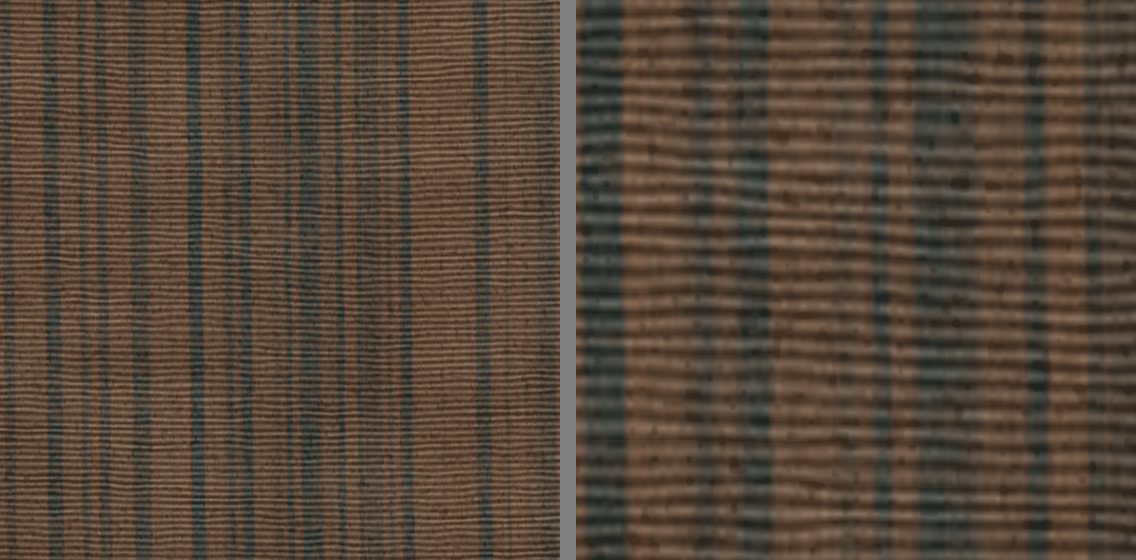
Left, the full canvas; right, a detail of the centre.
Write a WebGL 2 fragment shader that draws this texture.

```glsl
#version 300 es
precision highp float;
// Ribbed woven cloth: uneven dark upright stripes on brown, crossed by fine wavy ribs.
uniform vec2 u_resolution;
out vec4 fragColor;

float hash(vec2 p) {
  return fract(sin(dot(p, vec2(127.1, 311.7))) * 43758.545);
}

float noise(vec2 p) {
  vec2 i = floor(p), f = fract(p);
  f = f * f * (3.0 - 2.0 * f);
  return mix(mix(hash(i), hash(i + vec2(1, 0)), f.x),
             mix(hash(i + vec2(0, 1)), hash(i + vec2(1, 1)), f.x), f.y);
}

// Soft-edged band of half width w around c
float band(float x, float c, float w) {
  return 1.0 - smoothstep(w - 0.004, w + 0.004, abs(x - c));
}

// Darkness of the warp: broad stripes, then thin irregular threads
float warpStripes(float x) {
  // centre, half width, strength
  vec3 broad[12] = vec3[12](
    vec3(0.014, 0.010, 0.65), vec3(0.094, 0.014, 0.85), vec3(0.180, 0.007, 0.50),
    vec3(0.250, 0.016, 0.80), vec3(0.350, 0.013, 1.00), vec3(0.440, 0.010, 0.95),
    vec3(0.545, 0.010, 0.95), vec3(0.607, 0.007, 0.90), vec3(0.664, 0.016, 0.65),
    vec3(0.725, 0.009, 0.90), vec3(0.865, 0.010, 0.85), vec3(0.968, 0.008, 0.60));
  float dark = 0.0;
  for (int i = 0; i < 12; i++)
    dark = max(dark, broad[i].z * band(x, broad[i].x, broad[i].y));
  float threads = smoothstep(0.48, 0.85, noise(vec2(x * 95.0, 3.5)));
  float tone = 0.25 * noise(vec2(x * 24.0, 8.5));
  return max(dark, 0.68 * threads + tone);
}

void main() {
  vec2 uv = gl_FragCoord.xy / u_resolution;

  // Warp threads lean slightly and wander
  float x = uv.x + 0.011 * (uv.y - 0.5) + 0.003 * (noise(uv * vec2(4, 7)) - 0.5);

  // Ribs bow gently across the cloth, with small local kinks
  float ribs = uv.y * 82.0 + 1.3 * noise(uv * vec2(3, 4))
             + 0.35 * noise(uv * vec2(22, 40));
  float row = floor(ribs), t = fract(ribs);
  float ridge = 0.5 - 0.5 * cos(6.28318 * t);

  // Each rib has its own height and fades along its length
  float wear = noise(vec2(uv.x * 7.0 + 31.0 * hash(vec2(row, 2.0)), row * 3.0 + 0.5));
  float depth = mix(0.55, 1.0, wear);
  float light = 0.46 + (ridge - 0.5) * 0.85 * depth;

  // Broad shading and fine yarn grain
  light += 0.16 * (noise(uv * vec2(6, 14)) - 0.5);
  light += 0.22 * (noise(vec2(x * 260.0, ribs * 2.2)) - 0.5);
  light += 0.12 * (noise(uv * vec2(60, 330)) - 0.5);

  // Scattered dark flecks and occasional long slubs in the grooves
  float fleck = smoothstep(0.70, 0.95, noise(vec2(x * 150.0, ribs * 1.6 + 9.0)));
  float slub = smoothstep(0.76, 0.94, wear) * (1.0 - ridge);
  light = clamp(light - 0.25 * fleck - 0.2 * slub, 0.0, 1.0);

  // Weft crosses the stripes, breaking them up from rib to rib
  float stripe = warpStripes(x + 0.002 * (hash(vec2(row, 5.0)) - 0.5) * ridge);
  stripe *= 0.82 + 0.36 * noise(vec2(x * 70.0, ribs * 0.8));
  stripe = clamp(stripe, 0.0, 1.0);

  vec3 brown = mix(vec3(0.28, 0.19, 0.125), vec3(0.56, 0.445, 0.36), light);
  vec3 slate = mix(vec3(0.145, 0.135, 0.115), vec3(0.39, 0.37, 0.34), light);
  vec3 color = mix(brown, slate, stripe);

  // Cool tint in the heart of the strongest stripes, pale sheen on the ridges
  color += vec3(-0.025, 0.005, 0.008) * smoothstep(0.75, 1.0, stripe);
  color += vec3(0.025, 0.03, 0.032) * smoothstep(0.65, 0.95, light);

  fragColor = vec4(color, 1.0);
}
```
